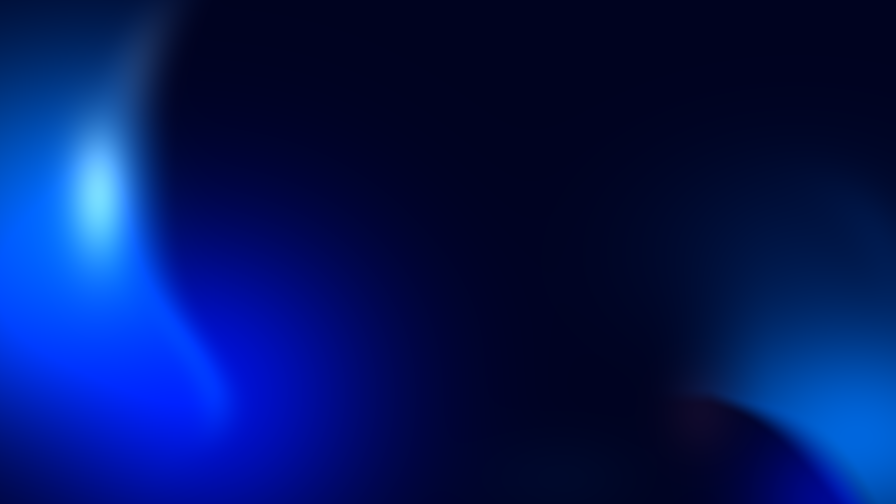
Give the GLSL for this background, as a WebGL 2 fragment shader.

```glsl
#version 300 es
precision highp float;
// Soft blue lights on a near-black navy field: a folded azure veil with a pale
// core on the left, and a second glow cut by a curved fold at the lower right.
// Everything is a sum of gaussian glows masked by two smooth fold curves.
uniform vec2 u_resolution;
out vec4 outColor;

// Elliptical gaussian falloff, 1 at the centre.
float glow(vec2 p, vec2 center, vec2 radius) {
    vec2 d = (p - center) / radius;
    return exp(-dot(d, d));
}

// Horizontal position of the left fold at height y.
float leftFold(float y) {
    float belly = 0.155 * glow(vec2(y, 0.0), vec2(0.18, 0.0), vec2(0.2));
    float lean = max(y - 0.75, 0.0);
    return 0.285 + belly + 1.36 * lean * lean;
}

// Height of the right fold at position x.
float rightFold(float x) {
    float d = max(x - 1.41, 0.0);
    return 0.213 - 0.33 * d - 4.6 * d * d * d;
}

vec3 leftLights(vec2 p) {
    // Broad royal blue pool
    vec3 color = vec3(0.0, 0.055, 0.74) * glow(p, vec2(0.40, 0.22), vec2(0.34, 0.32));
    color += vec3(0.0, 0.05, 0.34) * glow(p, vec2(0.0, 0.35), vec2(0.25, 0.22));

    // Azure veil that ends at the fold
    float side = p.x - leftFold(p.y);
    float veil = 1.0 - smoothstep(-0.09, 0.07, side);
    color += vec3(0.0, 0.38, 0.72) * veil * glow(p, vec2(0.17, 0.59), vec2(0.42, 0.31));

    // Thin lit ridge along the lower fold
    float ridge = exp(-pow((side + 0.01) / 0.04, 2.0));
    ridge *= smoothstep(0.08, 0.24, p.y) * (1.0 - smoothstep(0.3, 0.6, p.y));
    color += vec3(0.0, 0.12, 0.08) * ridge;

    // Pale core, its halo and the grey wisp above it
    color += vec3(0.48, 0.38, 0.1) * glow(p, vec2(0.195, 0.62), vec2(0.058, 0.125));
    color += vec3(0.0, 0.1, 0.14) * glow(p, vec2(0.22, 0.57), vec2(0.1, 0.16));
    float wisp = exp(-pow((side + 0.03) / 0.055, 2.0));
    color += vec3(0.1, 0.1, 0.09) * wisp * glow(p, vec2(0.28, 0.86), vec2(0.16, 0.13));
    return color;
}

vec3 rightLights(vec2 p) {
    // Azure glow resting on the fold, softer toward the corner
    float above = p.y - rightFold(p.x);
    float blur = mix(0.018, 0.08, smoothstep(1.45, 1.72, p.x));
    float lit = smoothstep(-blur, blur, above) * smoothstep(1.27, 1.54, p.x);
    vec3 color = vec3(0.0, 0.39, 0.74) * lit * glow(p, vec2(1.70, 0.13), vec2(0.34, 0.23));

    // Deep blue under the fold
    float under = 1.0 - smoothstep(-0.04, 0.06, above);
    color += vec3(0.0, 0.02, 0.45) * under * glow(p, vec2(1.66, 0.0), vec2(0.17, 0.16));

    // Teal haze with a faint outer arc
    color += vec3(0.0, 0.055, 0.11) * glow(p, vec2(1.58, 0.5), vec2(0.3, 0.2));
    float arc = exp(-pow((length(p - vec2(1.48, 0.36)) - 0.32) / 0.06, 2.0));
    color += vec3(0.0, 0.03, 0.06) * arc * glow(p, vec2(1.74, 0.52), vec2(0.16, 0.16));

    // Warm shade at the tip of the fold, dim teal at the bottom edge
    color += vec3(0.06, 0.025, 0.03) * glow(p, vec2(1.39, 0.18), vec2(0.07, 0.08));
    color += vec3(0.0, 0.025, 0.04) * glow(p, vec2(1.12, 0.05), vec2(0.16, 0.09));
    return color;
}

void main() {
    // Height is one unit; width is scaled to a 16:9 frame.
    vec2 p = gl_FragCoord.xy / u_resolution * vec2(16.0 / 9.0, 1.0);
    vec3 navy = vec3(0.0, 0.01, 0.125);
    vec3 color = navy + leftLights(p) + rightLights(p);
    outColor = vec4(clamp(color, 0.0, 1.0), 1.0);
}
```
